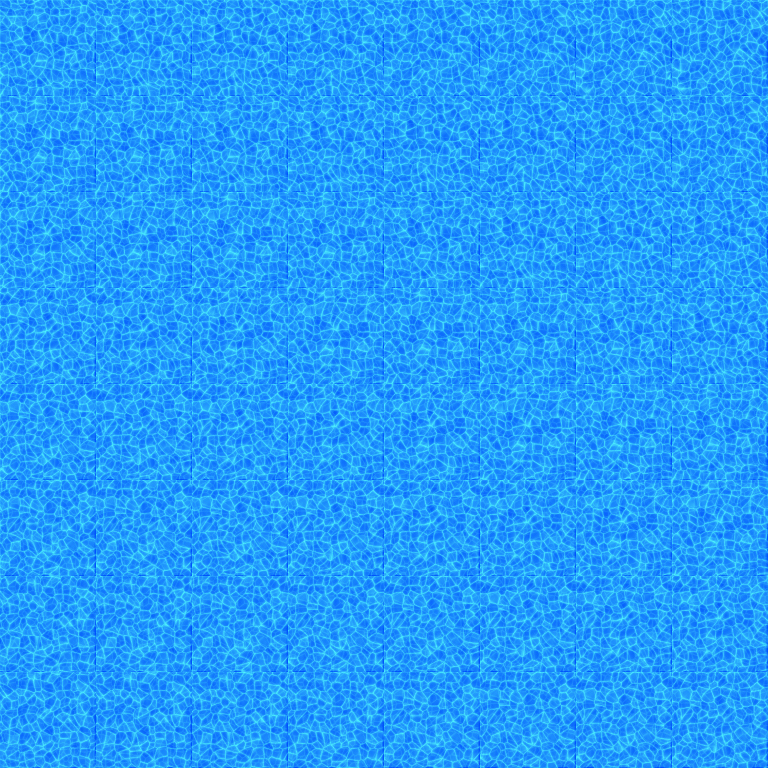
Give the GLSL for this texture, as a Shadertoy shader.

```glsl
vec2 hash2(vec2 p) {
    vec3 q = fract(p.xyx * vec3(0.1031, 0.1030, 0.0973));
    q += dot(q, q.yzx + 33.33);
    return fract((q.xx + q.yz) * q.zy);
}

// Cellular noise: x is the glow along cell borders, y a random shade per cell
vec2 causticWeb(vec2 p, float phase, float sharpness) {
    vec2 cell = floor(p);
    float nearest = 9.0, second = 9.0, shade = 0.0;
    for (int j = -1; j <= 1; j++)
    for (int i = -1; i <= 1; i++) {
        vec2 id = cell + vec2(i, j);
        vec2 seed = hash2(id + 17.0);
        float d = length(id + 0.5 + 0.38 * sin(6.2832 * seed + phase) - p);
        if (d < nearest) {
            second = nearest;
            nearest = d;
            shade = seed.x;
        } else second = min(second, d);
    }
    return vec2(exp(-sharpness * (second - nearest)), shade);
}

// Small light and dark patches of water
float ripples(vec2 p, float phase) {
    float sum = 0.0, amplitude = 0.5;
    for (int i = 0; i < 3; i++) {
        p = mat2(0.8, 0.6, -0.6, 0.8) * p * 1.6 + 1.7;
        sum += amplitude * sin(p.x + 1.3 * sin(p.y + phase)) * cos(p.y - 0.5 * phase);
        amplitude *= 0.8;
    }
    return sum;
}

// Thin broken dark seams, each with a faint bright rim
float seam(vec2 t, float phase) {
    vec2 along = sin(t.yx * vec2(5.0, 17.0) + vec2(0.5, 1.5) * sin(phase + vec2(0.0, 2.0)));
    vec2 broken = smoothstep(vec2(0.1, 0.3), vec2(0.6, 0.9), along);
    vec2 gap = vec2(1.0 - t.x, t.y);
    vec2 dark = broken * (1.0 - smoothstep(vec2(0.008, 0.004), vec2(0.02, 0.014), gap));
    vec2 rim = (1.0 - broken.yx) * (1.0 - smoothstep(0.004, 0.014, vec2(t.x, 1.0 - t.y)));
    return 0.14 * max(rim.x, rim.y) - 0.42 * max(dark.x, dark.y);
}

vec3 water(vec2 uv) {
    vec2 tile = floor(uv * 8.0), t = fract(uv * 8.0);
    float phase = 0.28 * tile.x + 0.55 * tile.y;

    // Bending the cells makes their sizes uneven
    vec2 p = t * 11.0;
    p += 0.16 * sin(p.yx * 1.4 + phase) + 0.08 * sin(p * 2.9 - phase);
    vec2 web = causticWeb(p, phase, 9.0);
    vec2 fineWeb = causticWeb(p * 1.5 + 31.0, phase * 1.3, 8.0);

    float light = 0.24 + 0.66 * web.x + 0.26 * fineWeb.x;
    light += 0.2 * (web.y - 0.5) + 0.1 * (fineWeb.y - 0.5);
    light += 0.16 * ripples(t * 11.0, phase) + seam(t, phase);
    return mix(vec3(0.03, 0.38, 0.99), vec3(0.28, 0.90, 0.99), clamp(light, -0.1, 1.1));
}

void mainImage(out vec4 fragColor, in vec2 fragCoord) {
    // Four samples per pixel smooth the fine lines
    vec3 color = vec3(0.0);
    for (int k = 0; k < 4; k++) {
        vec2 offset = vec2(k % 2, k / 2) * 0.5 - 0.25;
        color += water((fragCoord + offset) / iResolution.xy);
    }
    fragColor = vec4(color / 4.0, 1.0);
}
```
